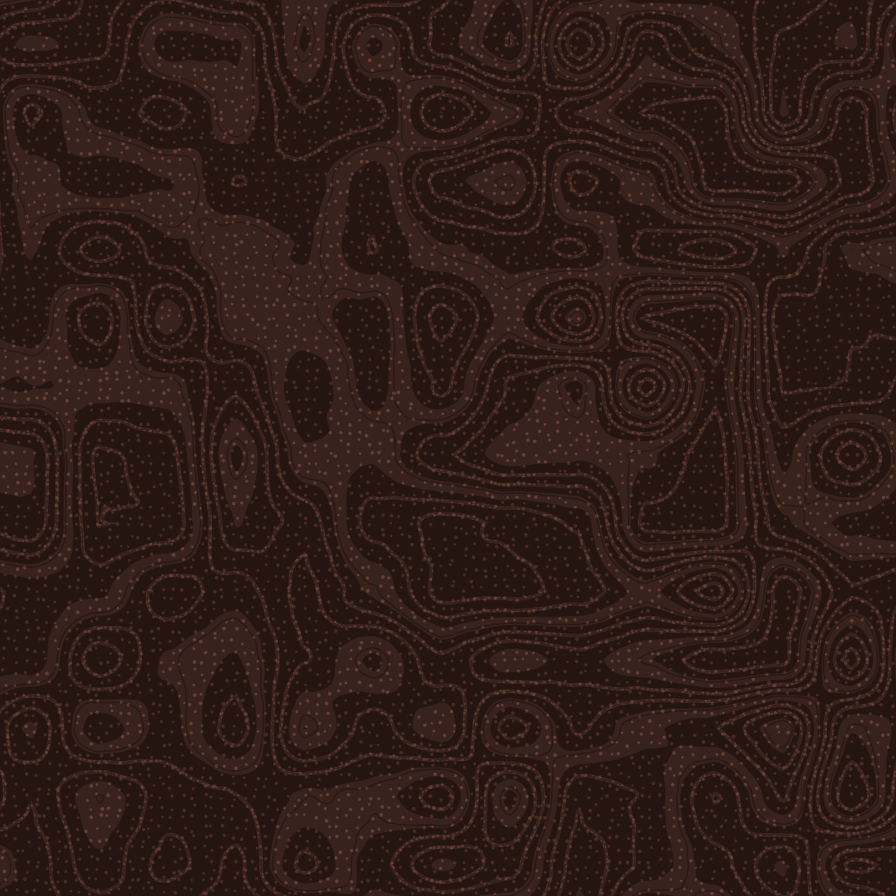
Write a Shadertoy shader that draws this pattern.

```glsl
// Dark brown contour map: bands and thin level lines of a lattice value noise,
// sprinkled with jittered dots that are faint on the ground and bright on bands.
// Line widths stay even because level offsets are divided by the local slope.

const vec3 GROUND = vec3(0.147, 0.082, 0.067);
const vec3 BAND   = vec3(0.216, 0.132, 0.115);
const vec3 FAINT  = vec3(0.280, 0.165, 0.137);
const vec3 BRIGHT = vec3(0.405, 0.245, 0.205);

// Integer hash giving two values in 0..1
vec2 hash2(vec2 cell, uint seed) {
    uvec2 v = uvec2(ivec2(cell) + 4096) * 1664525u + 1013904223u + seed * 747796405u;
    v.x += v.y * 1664525u;
    v.y += v.x * 1664525u;
    v ^= v >> 16u;
    v.x += v.y * 1664525u;
    v.y += v.x * 1664525u;
    v ^= v >> 16u;
    return vec2(v & 65535u) / 65535.0;
}

// Value noise; the linear share of the fade gives diamond-shaped summits
float valueNoise(vec2 p, float linearShare, uint seed) {
    vec2 cell = floor(p);
    vec2 f = p - cell;
    vec2 w = mix(f * f * (3.0 - 2.0 * f), f, linearShare);
    float a = hash2(cell, seed).x;
    float b = hash2(cell + vec2(1, 0), seed).x;
    float c = hash2(cell + vec2(0, 1), seed).x;
    float d = hash2(cell + vec2(1, 1), seed).x;
    return mix(mix(a, b, w.x), mix(c, d, w.x), w.y);
}

// Height in contour periods: calmer on the left, with slightly ragged detail
float height(vec2 p) {
    float relief = mix(1.9, 2.8, smoothstep(0.35, 0.8, p.x));
    float coarse = valueNoise(p * 13.1 + 0.55, 0.25, 7u) - 0.5;
    float fine = valueNoise(p * 52.0, 0.0, 23u) - 0.5;
    return 0.25 + relief * coarse + 0.05 * fine;
}

// Smooth coverage of a shape from its signed distance
float cover(float dist, float px) {
    return 1.0 - smoothstep(-px, px, dist);
}

// Distance in periods to the nearest repeat of a level
float levelOffset(float h, float level) {
    return abs(fract(h - level + 0.5) - 0.5);
}

// One jittered dot per grid cell, with slightly varied size
float dots(vec2 p, float count, float radius, float px, uint seed) {
    vec2 home = floor(p * count);
    float mask = 0.0;
    for (int y = -1; y <= 1; y++) {
        for (int x = -1; x <= 1; x++) {
            vec2 cell = home + vec2(x, y);
            vec2 centre = (cell + 0.5 + 0.65 * (hash2(cell, seed) - 0.5)) / count;
            float size = radius * mix(0.75, 1.15, hash2(cell, seed + 1u).y);
            mask = max(mask, cover(length(p - centre) - size, px));
        }
    }
    return mask;
}

void mainImage(out vec4 fragColor, in vec2 fragCoord) {
    float px = 0.7 / iResolution.y;
    vec2 p = fragCoord / iResolution.y;

    // Height and its slope per canvas unit
    const float STEP = 0.001;
    float h = height(p);
    vec2 rise = vec2(height(p + vec2(STEP, 0)), height(p + vec2(0, STEP))) - h;
    float slope = max(length(rise) / STEP, 0.6);

    // Broad bands, cut by a narrow dark seam
    float band = cover((levelOffset(h, 0.5) - 0.135) / slope, px);
    float seam = cover(levelOffset(h, 0.43) / slope - 0.0008, px);
    band *= 1.0 - 0.75 * seam;

    // Thin level lines on both sides of each band
    float lineOffset = min(levelOffset(h, 0.14), levelOffset(h, 0.86)) / slope;
    float line = cover(lineOffset - 0.0021, px);
    float core = cover(lineOffset - 0.0016, px);

    // Scattered dots everywhere, and denser beads along the lines
    float raised = max(band, line);
    float speck = dots(p, 86.0, 0.0018, px, 41u);
    float bead = core * dots(p, 175.0, 0.0017, px, 67u);

    vec3 color = mix(GROUND, BAND, raised);
    color = mix(color, mix(FAINT, BRIGHT, raised), speck);
    color = mix(color, mix(FAINT, BRIGHT, 0.6), bead * (1.0 - speck));
    fragColor = vec4(color, 1.0);
}
```
